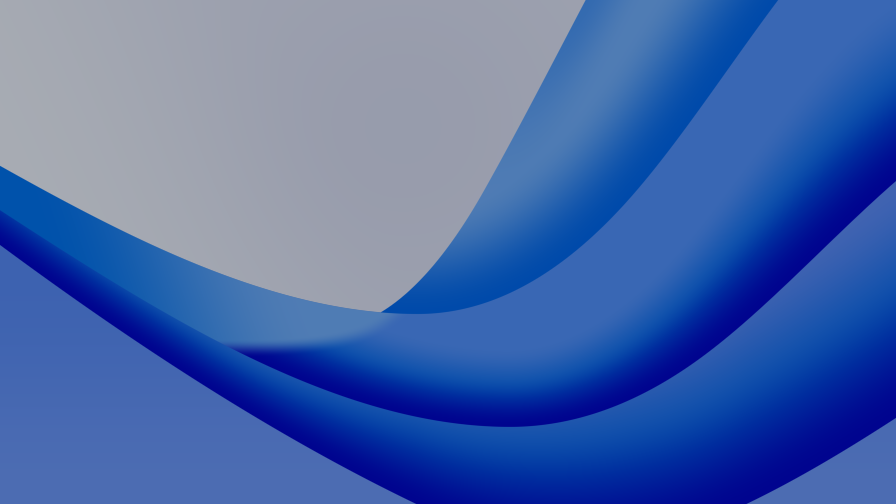
Reproduce this background procedurally as a WebGL 1 fragment shader.

```glsl
precision highp float;
// Overlapping satin ribbons sweeping under a pale grey sheet.
// Each rim is a smooth cubic curve; the signed distance to it gives both
// the antialiased mask of a layer and the glow that shades the layer above.

uniform vec2 u_resolution;

const vec3 NAVY = vec3(0.0, 0.015, 0.56);
const vec3 ROYAL = vec3(0.0, 0.29, 0.665);
const vec3 AZURE = vec3(0.225, 0.405, 0.705);
const vec3 DUSK = vec3(0.255, 0.39, 0.695);
const vec3 STEEL = vec3(0.31, 0.485, 0.705);

// Cubic span between two knots (x, height, slope), straight beyond its ends.
// Returns height and slope.
vec2 span(float x, vec3 a, vec3 b) {
  float w = b.x - a.x;
  float t = clamp((x - a.x) / w, 0.0, 1.0);
  float rise = b.y - a.y;
  float c2 = 3.0 * rise - w * (2.0 * a.z + b.z);
  float c3 = w * (a.z + b.z) - 2.0 * rise;
  float height = a.y + t * (w * a.z + t * (c2 + t * c3));
  float slope = a.z + t * (2.0 * c2 + 3.0 * t * c3) / w;
  return vec2(height + slope * (x - a.x - t * w), slope);
}

// Approximate signed distance to a four-knot curve, positive above it.
float rim(vec2 p, vec3 a, vec3 b, vec3 c, vec3 d) {
  vec2 f = p.x < b.x ? span(p.x, a, b)
         : p.x < c.x ? span(p.x, b, c) : span(p.x, c, d);
  return (p.y - f.x) / sqrt(1.0 + f.y * f.y);
}

// Navy at the rim, through royal blue, to the open colour of the ribbon.
vec3 satin(float dist, float width, vec3 open) {
  float t = dist / width;
  vec3 shade = mix(NAVY, ROYAL, smoothstep(0.0, 0.62, t));
  return mix(shade, open, smoothstep(0.32, 1.0, t));
}

float cover(float dist, float pixel) {
  return smoothstep(-0.7 * pixel, 0.7 * pixel, dist);
}

// Grey sheet, lighter at the left and cooler near its centre.
vec3 sheet(vec2 p) {
  vec3 grey = mix(vec3(0.655, 0.672, 0.702), vec3(0.615, 0.632, 0.685),
                  smoothstep(0.0, 0.75, p.x + 0.5 * (p.y - 0.6)));
  vec2 q = p - vec2(0.8, 0.75);
  return grey - vec3(0.022, 0.022, 0.012) * exp(-9.0 * dot(q, q));
}

void main() {
  const float ASPECT = 16.0 / 9.0;
  vec2 p = gl_FragCoord.xy / u_resolution * vec2(ASPECT, 1.0);
  float pixel = 1.0 / u_resolution.y;

  // Rims, from the lowest ribbon to the sheet
  float lower = rim(p, vec3(0.0, 0.514, -0.74), vec3(0.826, 0.0, -0.48),
                    vec3(1.481, 0.0, 0.48), vec3(1.778, 0.171, 0.65));
  float middle = rim(p, vec3(0.0, 0.583, -0.65), vec3(1.012, 0.153, 0.0),
                     vec3(1.389, 0.289, 0.73), vec3(1.778, 0.641, 0.87));
  float upper = rim(p, vec3(0.0, 0.671, -0.56), vec3(0.829, 0.377, 0.0),
                    vec3(1.25, 0.607, 1.13), vec3(1.544, 1.0, 1.33));
  float fold = rim(p, vec3(0.2, 0.299, 0.0), vec3(0.475, 0.299, 0.0),
                   vec3(0.648, 0.31, 0.15), vec3(0.8, 0.377, 0.9));
  float side = rim(p, vec3(0.755, 0.38, 0.6), vec3(0.961, 0.623, 1.78),
                   vec3(1.162, 1.0, 1.9), vec3(1.4, 1.46, 2.0));

  // Backdrop below the ribbons
  vec3 color = mix(vec3(0.3, 0.425, 0.7), vec3(0.24, 0.385, 0.69),
                   smoothstep(0.0, 0.45, p.y));

  // Lowest ribbon
  float lowerWidth = mix(0.15, 0.4, smoothstep(0.4, 1.3, p.x));
  color = mix(color, satin(lower, lowerWidth, DUSK), cover(lower, pixel));

  // Middle ribbon with the translucent tail that shows at its left
  float middleWidth = mix(0.16, 0.28, smoothstep(1.0, 1.75, p.x));
  vec3 band = satin(middle, middleWidth, AZURE);
  vec3 tail = mix(ROYAL + vec3(0.0, 0.03, 0.005), STEEL,
                  smoothstep(0.05, 0.65, p.x + 0.5 * middle - 0.03));
  band = mix(band, tail, smoothstep(-0.008, 0.028, fold));
  color = mix(color, band, cover(middle, pixel));

  // Upper ribbon, a little bluer where it leaves the top
  vec3 veil = mix(ROYAL, STEEL, smoothstep(0.0, 0.21, upper));
  float topTint = smoothstep(0.6, 1.0, p.y) * smoothstep(-0.1, 0.0, side);
  veil = mix(veil, ROYAL, 0.35 * topTint);
  color = mix(color, veil, cover(upper, pixel));

  // Grey sheet in front
  color = mix(color, sheet(p), cover(min(upper, side), pixel));

  gl_FragColor = vec4(color, 1.0);
}
```
